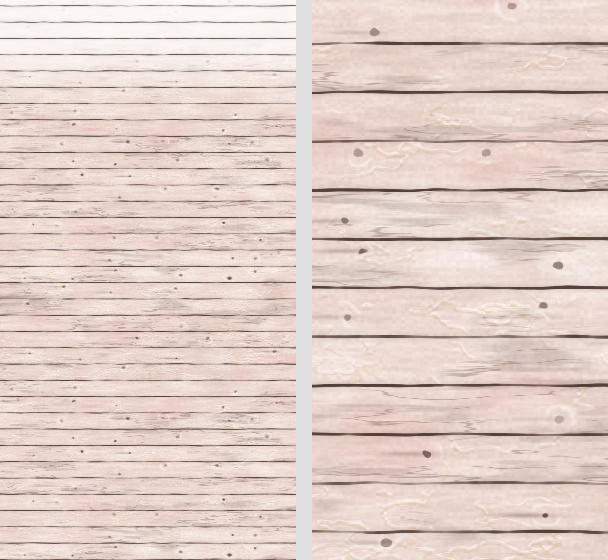
Left: the whole. Right: its middle third, enlarged.
This texture is drawn by a Shadertoy shader. Its source:

```glsl
const float PLANKS = 34.4;      // planks over the canvas height
const float TILE_ROWS = 17.0;   // rows before the wear repeats

const vec3 CREAM = vec3(0.952, 0.888, 0.866);
const vec3 BLUSH = vec3(0.890, 0.792, 0.750);
const vec3 CHALK = vec3(0.985, 0.962, 0.950);
const vec3 ROSE  = vec3(0.925, 0.650, 0.640);
const vec3 OCHRE = vec3(0.870, 0.760, 0.630);
const vec3 GRIME = vec3(0.560, 0.455, 0.425);
const vec3 GAP   = vec3(0.340, 0.255, 0.230);

float hash(vec2 p) {
    vec3 q = fract(p.xyx * 0.1031);
    q += dot(q, q.yzx + 33.33);
    return fract((q.x + q.y) * q.z);
}

float noise(vec2 p) {
    vec2 i = floor(p), f = fract(p);
    f = f * f * (3.0 - 2.0 * f);
    return mix(mix(hash(i), hash(i + vec2(1, 0)), f.x),
               mix(hash(i + vec2(0, 1)), hash(i + vec2(1, 1)), f.x), f.y);
}

float fbm(vec2 p) {
    float sum = 0.0, amp = 0.5;
    for (int i = 0; i < 4; i++) {
        sum += amp * noise(p);
        p = p * 2.03 + 17.3;
        amp *= 0.5;
    }
    return sum / 0.9375;
}

// Soft elliptical patch
float patchMask(vec2 p, vec2 center, vec2 radius) {
    vec2 d = (p - center) / radius;
    return exp(-dot(d, d));
}

// Thin vein along the middle level of a noise field
float vein(vec2 p, float width) {
    return 1.0 - smoothstep(0.0, width, abs(fbm(p) - 0.5));
}

// Painted boards: even wash, crisp grain, flaked paint, rosy and grimy stains
vec3 boardColor(vec2 p, float row) {
    vec2 shifted = p + vec2(row * 7.31, row * 3.7);
    float wash = fbm(p * vec2(0.3, 0.5) + 4.0);
    float tone = hash(vec2(row, 5.0)) - 0.5;
    float grain = fbm(shifted * vec2(0.5, 6.0));
    float speckle = hash(floor(shifted * vec2(12.0, 15.0))) - 0.5;
    float fiber = noise(shifted * vec2(1.6, 13.0) + 40.0) - 0.5;

    vec3 color = mix(BLUSH, CREAM, clamp(0.62 + 0.8 * (wash - 0.5) + 0.15 * tone + 0.9 * (grain - 0.5), 0.0, 1.0));
    float chalk = 0.5 * smoothstep(0.5, 0.75, fbm(p * vec2(0.6, 1.4) + 31.0));
    chalk += 0.35 * patchMask(p, vec2(9.0, 1.2), vec2(12.0, 1.2));
    color = mix(color, CHALK, 0.6 * min(chalk, 1.0));

    float rosy = 0.15 * smoothstep(0.48, 0.8, fbm(p * vec2(0.4, 0.8) + 57.0));
    rosy += 0.5 * patchMask(p, vec2(5.6, 9.4), vec2(0.8, 0.45)) * smoothstep(0.3, 0.65, grain);
    rosy += 0.25 * patchMask(p, vec2(10.5, 9.7), vec2(1.4, 0.5)) * grain;
    color = mix(color, ROSE, rosy);

    // Broken paint edges and cracks, present only in places
    float flaked = smoothstep(0.45, 0.62, fbm(shifted * vec2(0.45, 0.9) + 83.0));
    color = mix(color, CHALK, 0.65 * flaked * vein(shifted * vec2(0.9, 2.2), 0.035));
    color = mix(color, OCHRE, 0.5 * flaked * vein(shifted * vec2(0.9, 2.2) + vec2(0.0, 0.16), 0.03));
    float cracked = smoothstep(0.5, 0.65, fbm(shifted * vec2(0.3, 1.0) + 9.0));
    color = mix(color, GRIME, 0.45 * cracked * vein(shifted * vec2(0.35, 4.5) + 61.0, 0.03));

    float stroke = smoothstep(0.46, 0.66, grain);
    float grime = 0.28 * cracked * stroke;
    grime += 0.7 * patchMask(p, vec2(-0.4, 16.2), vec2(1.8, 0.8)) * smoothstep(0.25, 0.6, grain);
    grime += 0.35 * patchMask(p, vec2(0.5, 8.0), vec2(2.2, 0.5)) * stroke;
    grime += 0.45 * patchMask(p, vec2(4.3, 12.0), vec2(1.4, 0.4)) * stroke;
    color = mix(color, GRIME, min(grime, 0.7));
    return color + 0.035 * speckle + 0.04 * fiber;
}

// x: dark core, y: pale broken curl, z: soft trailing streak
vec3 knots(vec2 p, float row, float px) {
    const float SPACING = 3.0;
    vec3 mask = vec3(0.0);
    float cell = floor(p.x / SPACING);
    for (int i = -1; i <= 1; i++) {
        vec2 id = vec2(cell + float(i), row);
        float present = step(hash(id + 11.0), row < 2.0 ? 0.85 : 0.45);
        vec2 center = vec2((id.x + 0.15 + 0.7 * hash(id + 23.0)) * SPACING,
                           row + 0.2 + 0.6 * hash(id + 37.0));
        vec2 d = p - center;
        float radius = mix(0.04, 0.09, hash(id + 41.0));
        float dist = length(d * vec2(0.8, 1.0)) + 0.05 * (noise(p * 9.0) - 0.5);
        float dark = hash(id + 53.0);
        float strength = present * mix(0.25, 1.0, dark);
        float core = 1.0 - smoothstep(radius - 0.7 * px, radius + 0.7 * px, dist);
        float bend = 0.3 * (noise(p * 3.0 + row) - 0.5);
        float broken = smoothstep(0.4, 0.6, noise(p * 2.5 + 7.0));
        float curl = broken * exp(-pow((dist - 0.2 + bend) / 0.045, 2.0));
        float streak = patchMask(d, vec2(-0.4, 0.0), vec2(0.6, 0.05)) * step(0.5, hash(id + 67.0));
        mask = max(mask, vec3(strength * core, present * curl, strength * streak));
    }
    return mask;
}

// Thin gap that fades and thickens along its length
float seam(vec2 p, float px) {
    float line = floor(p.y + 0.5);
    float wobble = 0.03 * (noise(vec2(p.x * 1.5, line * 9.0)) - 0.5);
    float dist = abs(p.y - line - wobble);
    float ink = fbm(vec2(p.x * 1.2, line * 5.0 + 3.0));
    float width = mix(0.012, 0.042, ink);
    float core = 1.0 - smoothstep(width - 0.5 * px, width + 0.5 * px, dist);
    float strength = smoothstep(0.05, 0.75, ink + 0.45 * (hash(vec2(line, 71.0)) - 0.3));
    return mix(0.35, 1.0, strength) * max(core, 0.2 * exp(-dist / 0.06));
}

void mainImage(out vec4 fragColor, in vec2 fragCoord) {
    vec2 uv = fragCoord / iResolution.y;
    vec2 p = uv * PLANKS - vec2(0.0, 0.04);
    float px = PLANKS / iResolution.y;
    vec2 tiled = vec2(p.x, mod(p.y, TILE_ROWS));
    float row = floor(tiled.y);

    vec3 color = boardColor(tiled, row);
    vec3 knot = knots(tiled, row, px);
    color = mix(color, CHALK, 0.6 * knot.y);
    color = mix(color, GRIME, 0.5 * knot.z);
    color = mix(color, GAP, 0.85 * knot.x);

    // Bleached top, with the gaps left visible
    float bleach = smoothstep(0.77, 0.95, uv.y);
    color = mix(color, vec3(0.998, 0.986, 0.980), 0.87 * bleach);
    color = mix(color, GAP, seam(p, px) * (1.0 - 0.15 * bleach));
    fragColor = vec4(clamp(color, 0.0, 1.0), 1.0);
}
```
